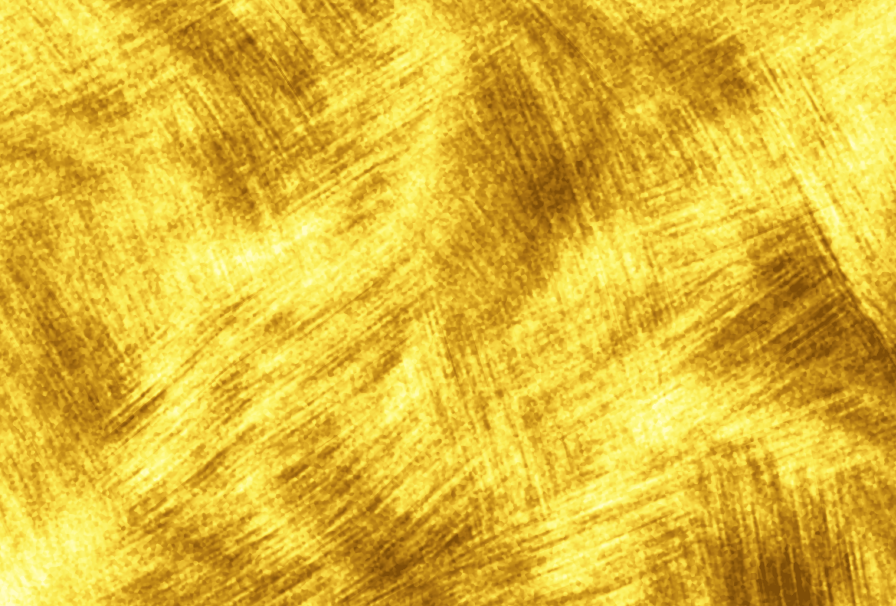
Give the GLSL for this texture, as a Shadertoy shader.

```glsl
// Brushed gold leaf: warped layered sines give the broad light and shadow,
// jittered cells hold brush strokes of differing direction, and smooth
// cellular noise gives the fine metallic grain. A gold ramp colours the sum.

vec2 hash2(vec2 p) {
    vec3 q = fract(p.xyx * vec3(0.1031, 0.1030, 0.0973));
    q += dot(q, q.yzx + 33.33);
    return fract((q.xx + q.yz) * q.zy);
}

mat2 rotation(float a) {
    float c = cos(a), s = sin(a);
    return mat2(c, -s, s, c);
}

float valueNoise(vec2 p) {
    vec2 cell = floor(p), f = fract(p);
    f = f * f * (3.0 - 2.0 * f);
    float low = mix(hash2(cell).x, hash2(cell + vec2(1, 0)).x, f.x);
    float high = mix(hash2(cell + vec2(0, 1)).x, hash2(cell + vec2(1, 1)).x, f.x);
    return mix(low, high, f.y);
}

// Soft creases and pools of light, about 0.1 to 0.5 of the height wide
float broadLight(vec2 p) {
    float sum = 0.0, gain = 1.0;
    p = rotation(0.35) * p * 6.5;
    for (int i = 0; i < 4; i++) {
        p += 0.55 * sin(p.yx * 0.9 + vec2(1.3, 4.1) + float(i));
        sum += gain * sin(p.x + 0.7) * sin(p.y + 2.2);
        p = rotation(0.9) * p * 1.75;
        gain *= 0.72;
    }
    return sum;
}

// Overlapping patches of parallel bristle marks
float brushStrokes(vec2 p) {
    vec2 home = floor(p * 4.5);
    float sum = 0.0, power = 0.0001;
    for (int y = -1; y <= 1; y++)
    for (int x = -1; x <= 1; x++) {
        vec2 cell = home + vec2(x, y);
        vec2 pick = hash2(cell + 17.0);
        vec2 offset = p - (cell + hash2(cell + 5.0)) / 4.5;

        // Most strokes climb gently to the right, the others fall steeply
        float angle = pick.x < 0.55 ? 0.3 + 0.45 * pick.y : -0.75 - 0.65 * pick.y;
        vec2 q = rotation(angle) * offset;
        q.y += 0.004 * sin(q.x * 9.0 + pick.x * 6.0);
        float weight = exp(-dot(q * q, vec2(60.0, 140.0)));

        vec2 seed = pick * 91.0;
        float hair = valueNoise(q * vec2(11.0, 165.0) + seed) - 0.5;
        float coarse = valueNoise(q * vec2(5.0, 65.0) + seed.yx) - 0.5;
        float fleck = valueNoise(q * vec2(65.0, 190.0) + seed) - 0.5;
        float scratch = smoothstep(0.8, 0.97, valueNoise(q * vec2(6.0, 115.0) - seed));
        float mark = 3.3 * hair + 2.0 * coarse + 1.5 * fleck - 1.1 * scratch + 0.07;

        sum += weight * mark * (0.5 + 0.8 * hash2(cell + 41.0).x);
        power += weight * weight;
    }
    return sum / sqrt(power);
}

// Smoothly blended cells, each a flake with its own brightness
float flakes(vec2 p) {
    vec2 home = floor(p);
    float sum = 0.0, total = 0.0;
    for (int y = -1; y <= 1; y++)
    for (int x = -1; x <= 1; x++) {
        vec2 cell = home + vec2(x, y);
        vec2 d = cell + hash2(cell) - p;
        float weight = exp(-4.5 * dot(d, d));
        sum += weight * (hash2(cell + 71.0).y - 0.5);
        total += weight;
    }
    return sum / total;
}

vec3 goldRamp(float tone) {
    float stops[8] = float[](-2.8, -1.7, -0.86, -0.24, 0.32, 1.0, 1.88, 2.9);
    vec3 golds[8] = vec3[](
        vec3(0.50, 0.31, 0.03), vec3(0.67, 0.45, 0.07),
        vec3(0.79, 0.58, 0.10), vec3(0.89, 0.70, 0.16),
        vec3(0.96, 0.82, 0.24), vec3(0.98, 0.92, 0.33),
        vec3(0.99, 0.97, 0.49), vec3(1.00, 0.99, 0.74));
    vec3 color = golds[0];
    for (int i = 1; i < 8; i++) {
        float t = (tone - stops[i - 1]) / (stops[i] - stops[i - 1]);
        color = mix(color, golds[i], clamp(t, 0.0, 1.0));
    }
    return color;
}

void mainImage(out vec4 fragColor, in vec2 fragCoord) {
    vec2 p = fragCoord / iResolution.y;

    // Uneven brushing ruffles the borders of the shadows
    float strokes = brushStrokes(p);
    float light = broadLight(p + 0.004 * strokes) + 0.35 * (0.74 - p.x);

    float grain = 1.5 * flakes(p * 185.0) + 0.4 * flakes(p * 90.0 + 9.0);
    float tone = 1.15 * light + 0.46 * strokes + grain + 0.05;
    fragColor = vec4(goldRamp(tone), 1.0);
}
```
